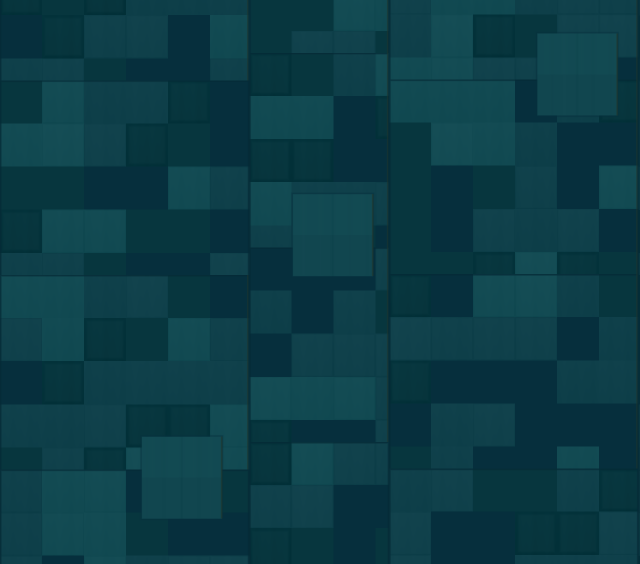
This background is drawn by a Shadertoy shader. Its source:

```glsl
const vec3 NAVY  = vec3(0.022, 0.186, 0.240);
const vec3 DEEP  = vec3(0.028, 0.210, 0.242);
const vec3 TEAL  = vec3(0.060, 0.252, 0.292);
const vec3 LIGHT = vec3(0.072, 0.292, 0.324);
const vec3 OLIVE = vec3(0.130, 0.210, 0.170);
const vec3 SHARES = vec3(0.22, 0.46, 0.78);  // cumulative tone limits
const vec2 CELL = vec2(0.0745, 0.0765);      // one tile, in canvas heights
const vec2 CLUMP = vec2(1.65, 1.15);         // tiles per colour clump
const float BAND_PERIOD = 0.69;              // a wide and a narrow band
const float BAND_SPLIT = 0.442;
const float PANEL_HEIGHT = 0.345;
const float SEAM = 0.0028;
const int PATCHES = 3;

float hash(vec2 p) {
    vec3 q = fract(p.xyx * 0.1031);
    q += dot(q, q.yzx + 33.33);
    return fract((q.x + q.y) * q.z);
}

// Cellular noise: id of the feature point nearest to a tile centre
vec2 clumpId(vec2 tile) {
    vec2 s = (tile + 0.5) / CLUMP;
    vec2 base = floor(s), best = base;
    float nearest = 1e3;
    for (int y = -1; y <= 1; y++)
    for (int x = -1; x <= 1; x++) {
        vec2 id = base + vec2(x, y);
        vec2 d = id + vec2(hash(id + 3.7), hash(id + 41.3)) - s;
        if (dot(d, d) < nearest) {
            nearest = dot(d, d);
            best = id;
        }
    }
    return best;
}

// Evenly spread rank in 0..1, so that the tones keep their shares
float rankOf(vec2 id) {
    return fract(dot(id, vec2(0.7549, 0.5698)) + 0.35 * hash(id + 9.1));
}

float line(float d, float width) {
    return 1.0 - smoothstep(0.3 * width, width, abs(d));
}

// Faint vertical brush marks
float streaks(float x) {
    return 0.5 * sin(x * 190.0) + 0.3 * sin(x * 421.0 + 1.3) + 0.2 * sin(x * 83.0);
}

vec3 tileColor(vec2 local, vec2 seed, float x) {
    vec2 tile = floor(local / CELL) + seed;
    vec2 f = fract(local / CELL);
    vec2 edge = min(f, 1.0 - f) * CELL;
    float rank = rankOf(clumpId(tile));
    float vary = hash(tile + 5.5);

    vec3 col = rank < SHARES.x ? NAVY : rank < SHARES.y ? DEEP
             : rank < SHARES.z ? TEAL : LIGHT;
    float bright = step(SHARES.y, rank);
    float bevelled = step(SHARES.x, rank) * (1.0 - bright) * step(0.45, vary);

    // Brushed light tiles, shaded dark tiles with a bevel
    col += bright * (0.003 * streaks(x) + 0.012 * (vary - 0.5) - 0.008 * (f.y - 0.5));
    col += bevelled * vec3(0.4, 1.0, 1.2) * (0.004 * streaks(x) + 0.008 * (0.5 - f.y));
    float rim = max(line(edge.x, 0.008), line(edge.y, 0.008));
    col -= bevelled * 0.018 * rim;
    col -= bright * 0.013 * step(0.35, vary) * max(line(edge.x, SEAM), line(edge.y, SEAM));
    return col;
}

vec3 scene(vec2 p) {
    // Panels: alternating wide and narrow bands, each cut at its own heights
    float bx = mod(p.x, BAND_PERIOD);
    float narrow = step(BAND_SPLIT, bx);
    float band = 2.0 * floor(p.x / BAND_PERIOD) + narrow;
    float left = bx - narrow * BAND_SPLIT;
    float width = mix(BAND_SPLIT, BAND_PERIOD - BAND_SPLIT, narrow);
    float down = 1.0 - p.y + PANEL_HEIGHT * (0.3 + 0.5 * hash(vec2(band, 7.0)));
    float row = floor(down / PANEL_HEIGHT);
    float top = mod(down, PANEL_HEIGHT);
    vec3 col = tileColor(vec2(left, top), vec2(band * 13.0, row * 19.0), p.x);

    // Panel seams: dark joints, some with an olive sliver
    float side = min(left, width - left);
    float joint = max(line(side, SEAM * 1.4), line(top, SEAM * 1.5));
    col = mix(col, NAVY * 0.88, 0.75 * joint);
    float sliver = line(width - left - SEAM, SEAM * 0.7);
    col = mix(col, OLIVE, 0.5 * sliver * step(0.4, hash(vec2(band, row) + 2.0)));

    // Loose overlaid squares, two tiles wide
    float aspect = iResolution.x / iResolution.y;
    for (int i = 0; i < PATCHES; i++) {
        float n = float(i);
        vec2 centre = vec2(aspect, 1.0) * fract(vec2(0.52, 0.583) + n * vec2(0.382, 0.285));
        vec2 d = p - centre;
        vec2 a = abs(d) - CELL * 0.95;
        float box = max(a.x, a.y);
        vec3 face = mix(TEAL, LIGHT, 0.55 + 0.35 * step(0.0, d.y));
        face += 0.003 * streaks(p.x) - 0.008 * line(d.x, SEAM);
        col = mix(col, NAVY, 0.5 * line(box, SEAM * 1.5));
        col = mix(col, face, 1.0 - smoothstep(-0.001, 0.001, box));
        float rightEdge = line(d.x - CELL.x * 0.95, SEAM * 0.8) * step(a.y, 0.0);
        col = mix(col, OLIVE, 0.6 * rightEdge);
    }
    return col;
}

void mainImage(out vec4 fragColor, in vec2 fragCoord) {
    // Four samples per pixel smooth the tile edges
    vec3 sum = vec3(0.0);
    for (int i = 0; i < 4; i++) {
        vec2 jitter = vec2(i % 2, i / 2) * 0.5 - 0.25;
        sum += scene((fragCoord + jitter) / iResolution.y);
    }
    fragColor = vec4(sum * 0.25, 1.0);
}
```
